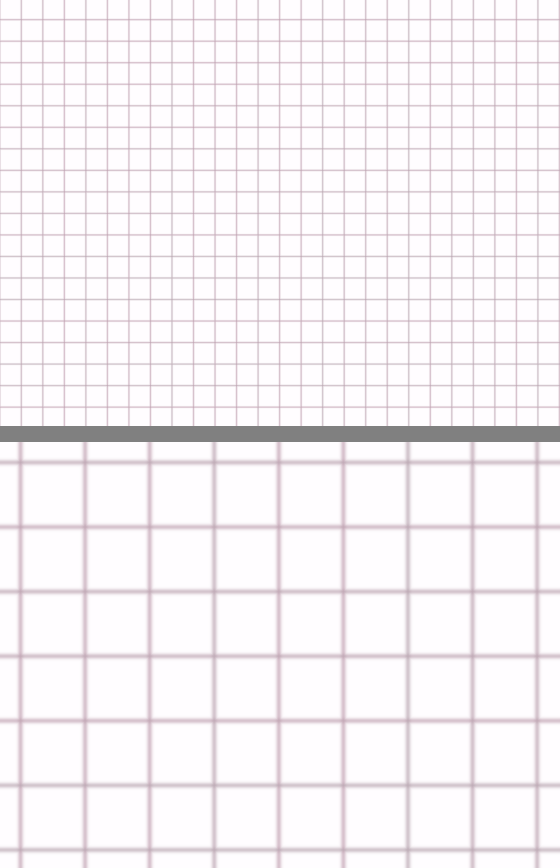
Top: the whole. Bottom: its middle third, enlarged.
This pattern is drawn by a Shadertoy shader. Its source:

```glsl
vec2 hashGradient(vec2 cell) {
    float angle = 6.2832 * fract(sin(dot(cell, vec2(127.1, 311.7))) * 43758.5);
    return vec2(cos(angle), sin(angle));
}

float gradientNoise(vec2 p) {
    vec2 cell = floor(p), f = fract(p);
    vec2 u = f * f * f * (f * (f * 6.0 - 15.0) + 10.0);
    float a = dot(hashGradient(cell), f);
    float b = dot(hashGradient(cell + vec2(1, 0)), f - vec2(1, 0));
    float c = dot(hashGradient(cell + vec2(0, 1)), f - vec2(0, 1));
    float d = dot(hashGradient(cell + vec2(1, 1)), f - vec2(1, 1));
    return mix(mix(a, b, u.x), mix(c, d, u.x), u.y);
}

// Soft stroke; it fades as it widens on coarse canvases, keeping its weight
float strokeProfile(float dist) {
    float spread = max(0.0015, 0.58 / iResolution.y);
    return 0.0015 / spread * exp(-0.5 * dist * dist / (spread * spread));
}

// Light passed by one ruled line, tinted from pink to mauve line by line
vec3 ruledLine(float dist, float index, float seed) {
    float tint = smoothstep(-0.3, 0.3, gradientNoise(vec2(index * 1.37 + seed, seed + 0.5)));
    vec3 absorbed = mix(vec3(0.155, 0.235, 0.195), vec3(0.175, 0.22, 0.195), tint);
    return 1.0 - absorbed * strokeProfile(dist);
}

void mainImage(out vec4 fragColor, in vec2 fragCoord) {
    vec2 p = fragCoord / iResolution.y;

    // Square grid: nearest line on each axis and the distance to it
    float pitch = 0.05053;
    vec2 q = (p - vec2(0.0500, 0.0443)) / pitch;
    vec2 index = floor(q + 0.5);
    vec2 dist = abs(q - index) * pitch;

    // Ink builds up only partly where rules cross
    vec3 vertical = ruledLine(dist.x, index.x, 3.0);
    vec3 horizontal = ruledLine(dist.y, index.y, 11.0);
    vec3 rules = mix(vertical * horizontal, min(vertical, horizontal), 0.5);
    fragColor = vec4(vec3(1.0, 0.994, 1.0) * rules, 1.0);
}
```
